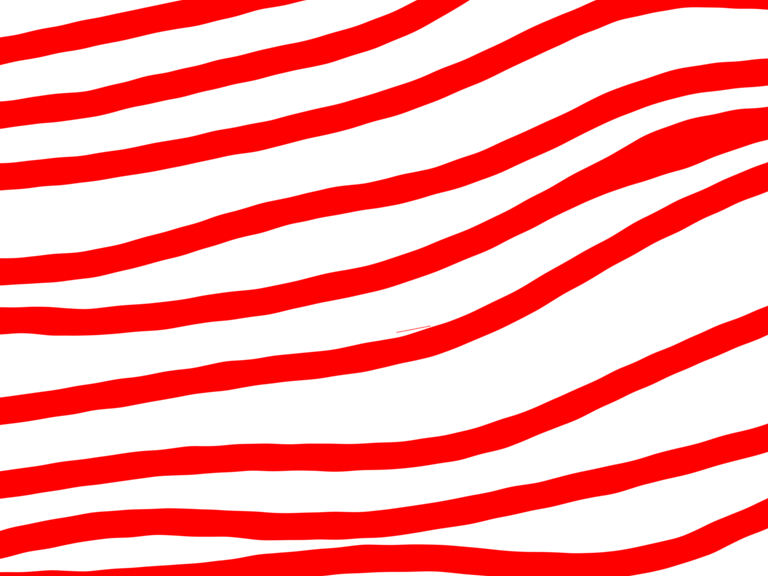
This pattern is drawn by a WebGL 1 fragment shader. Its source:

```glsl
precision highp float;
// Nine hand-drawn red strokes sweeping up to the right across white paper.

uniform vec2 u_resolution;

#define PAPER vec3(1.0)
#define INK vec3(1.0, 0.0, 0.0)
#define STROKES 9
#define HALF_WIDTH 0.0236
#define WOBBLE 0.0045
#define WOBBLE_FREQ 13.0
#define BULGE 0.016
#define BULGE_STROKE 4
#define HAIR_HALF_WIDTH 0.0008
#define EDGE_SOFTNESS 0.9
#define PI 3.14159265

float hashSlope(float cell, float seed) {
  return fract(sin(cell * 127.1 + seed * 311.7) * 4375.85) * 2.0 - 1.0;
}

// 1D gradient noise
float gradientNoise(float x, float seed) {
  float cell = floor(x);
  float f = x - cell;
  float left = hashSlope(cell, seed) * f;
  float right = hashSlope(cell + 1.0, seed) * (f - 1.0);
  return mix(left, right, f * f * f * (f * (f * 6.0 - 15.0) + 10.0));
}

// Stroke shape in percent of canvas height:
// heights at the left and right sides, and four sine harmonics of sag
void strokeShape(int i, out vec2 ends, out vec4 sag) {
  if (i == 0)      { ends = vec2(91.1, 120.3); sag = vec4(-0.2, -0.3, 0.0, 0.0); }
  else if (i == 1) { ends = vec2(80.0, 126.9); sag = vec4(-5.7, -3.8, 3.0, -1.4); }
  else if (i == 2) { ends = vec2(69.3, 100.7); sag = vec4(-1.6, -3.2, 1.6, -0.8); }
  else if (i == 3) { ends = vec2(52.8, 87.5);  sag = vec4(-2.8, -1.4, 0.8, -1.4); }
  else if (i == 4) { ends = vec2(44.3, 78.6);  sag = vec4(-8.1, -2.0, 1.0, -0.7); }
  else if (i == 5) { ends = vec2(28.6, 69.3);  sag = vec4(-9.2, 0.7, 1.2, -0.7); }
  else if (i == 6) { ends = vec2(15.8, 44.4);  sag = vec4(-8.3, 2.3, 1.0, -0.5); }
  else if (i == 7) { ends = vec2(5.4, 24.0);   sag = vec4(-4.4, 1.6, 1.1, 0.4); }
  else             { ends = vec2(-1.7, 10.9);  sag = vec4(-3.5, 2.3, -2.0, 0.4); }
  ends *= 0.01;
  sag *= 0.01;
}

// Signed distance to one stroke, in canvas heights
float strokeDistance(vec2 uv, float aspect, int i) {
  vec2 ends;
  vec4 sag;
  strokeShape(i, ends, sag);
  vec4 waves = PI * vec4(1.0, 2.0, 3.0, 4.0);
  float center = mix(ends.x, ends.y, uv.x) + dot(sag, sin(waves * uv.x));
  float slope = (ends.y - ends.x + dot(sag * waves, cos(waves * uv.x))) / aspect;
  center += WOBBLE * gradientNoise(uv.x * WOBBLE_FREQ, float(i) + 1.0);

  float halfWidth = HALF_WIDTH;
  halfWidth += 0.003 * gradientNoise(uv.x * WOBBLE_FREQ * 1.7, float(i) + 20.0);
  if (i == BULGE_STROKE) {
    float t = (uv.x - 0.89) / 0.095;
    halfWidth += BULGE * exp(-t * t);
  }
  return abs(uv.y - center) / sqrt(1.0 + slope * slope) - halfWidth;
}

float segmentDistance(vec2 p, vec2 a, vec2 b) {
  vec2 ab = b - a;
  float t = clamp(dot(p - a, ab) / dot(ab, ab), 0.0, 1.0);
  return length(p - a - ab * t);
}

void main() {
  vec2 uv = gl_FragCoord.xy / u_resolution;
  float aspect = u_resolution.x / u_resolution.y;
  float soft = EDGE_SOFTNESS / u_resolution.y;

  // Union of all strokes
  float d = 1.0;
  for (int i = 0; i < STROKES; i++) {
    d = min(d, strokeDistance(uv, aspect, i));
  }
  float ink = 1.0 - smoothstep(-soft, soft, d);

  // Stray hair where the pen first touched down
  vec2 scale = vec2(aspect, 1.0);
  float hair = segmentDistance(uv * scale, vec2(0.517, 0.423) * scale,
                               vec2(0.56, 0.434) * scale) - HAIR_HALF_WIDTH;
  ink = max(ink, 0.6 * (1.0 - smoothstep(-soft, soft, hair)));

  gl_FragColor = vec4(mix(PAPER, INK, ink), 1.0);
}
```
